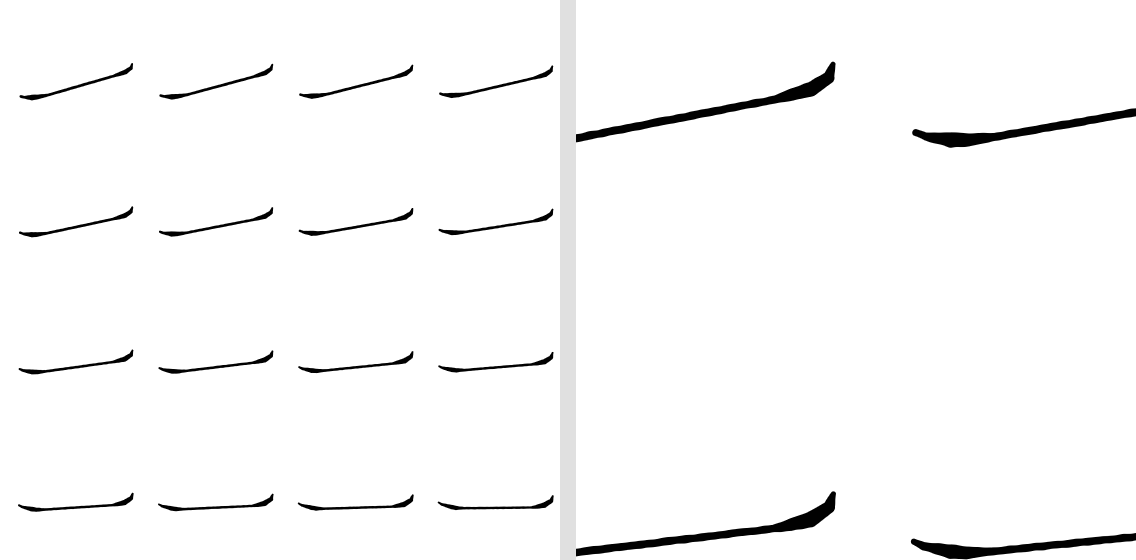
Left: the whole. Right: its middle third, enlarged.
A Shadertoy shader for this pattern:

```glsl
// Sixteen slim black blades with upturned ends, on a white 4 by 4 grid.
// Each is a chain of tapered strokes whose joints blend between two poses,
// so the blade levels out cell by cell, from the top left to the lower right.

vec2 hashGradient(vec2 cell) {
    float h = fract(sin(dot(cell, vec2(127.1, 311.7))) * 43758.5);
    return vec2(cos(6.2832 * h), sin(6.2832 * h));
}

float gradientNoise(vec2 p) {
    vec2 i = floor(p), f = fract(p);
    vec2 u = f * f * (3.0 - 2.0 * f), e = vec2(1.0, 0.0);
    float low = mix(dot(hashGradient(i), f),
                    dot(hashGradient(i + e.xy), f - e.xy), u.x);
    float high = mix(dot(hashGradient(i + e.yx), f - e.yx),
                     dot(hashGradient(i + e.xx), f - e.xx), u.x);
    return mix(low, high, u.y);
}

// Distance to a stroke; a and b hold position and radius at each end
float taperedStroke(vec2 p, vec3 a, vec3 b) {
    vec2 pa = p - a.xy, ba = b.xy - a.xy;
    float h = clamp(dot(pa, ba) / dot(ba, ba), 0.0, 1.0);
    return length(pa - ba * h) - mix(a.z, b.z, h);
}

// Joints as x, y, radius in units of 1/192 cell, from left tip to right tip
const vec3 steepPose[10] = vec3[10](
    vec3(28.5, 59.7, 1.8), vec3(33.0, 58.6, 1.9), vec3(44.0, 58.2, 3.8),
    vec3(53.0, 59.2, 3.1), vec3(66.0, 61.7, 1.9), vec3(156.0, 87.8, 1.9),
    vec3(164.0, 90.5, 2.8), vec3(172.0, 93.3, 3.2), vec3(179.4, 98.5, 2.6),
    vec3(181.3, 104.3, 1.2));
const vec3 levelPose[10] = vec3[10](
    vec3(25.6, 78.8, 1.2), vec3(30.0, 76.2, 1.8), vec3(43.0, 72.7, 3.0),
    vec3(49.0, 71.4, 2.9), vec3(60.0, 71.0, 1.7), vec3(153.0, 72.0, 1.6),
    vec3(161.0, 73.2, 2.8), vec3(170.5, 75.2, 3.8), vec3(179.6, 81.0, 3.0),
    vec3(182.0, 87.5, 1.3));

float blade(vec2 p, float leveling) {
    float d = 1e3;
    vec3 previous = mix(steepPose[0], levelPose[0], leveling);
    for (int i = 1; i < 10; i++) {
        vec3 joint = mix(steepPose[i], levelPose[i], leveling);
        d = min(d, taperedStroke(p, previous, joint));
        previous = joint;
    }
    return d;
}

void mainImage(out vec4 fragColor, in vec2 fragCoord) {
    // Square canvas split into cells, numbered row by row from the top
    vec2 grid = 4.0 * fragCoord / iResolution.xy;
    vec2 cell = min(floor(grid), 3.0);
    float index = cell.x + 4.0 * (3.0 - cell.y);
    vec2 p = 192.0 * (grid - cell);

    // Blade with a faintly uneven edge
    float d = blade(p, index / 15.0);
    d += 0.35 * gradientNoise(p * 0.25 + 37.0 * index);

    // Ink on white, smoothed across one pixel
    float pixel = 768.0 / iResolution.y;
    float ink = clamp(0.5 - d / pixel, 0.0, 1.0);
    fragColor = vec4(mix(vec3(1.0), vec3(0.005), ink), 1.0);
}
```
